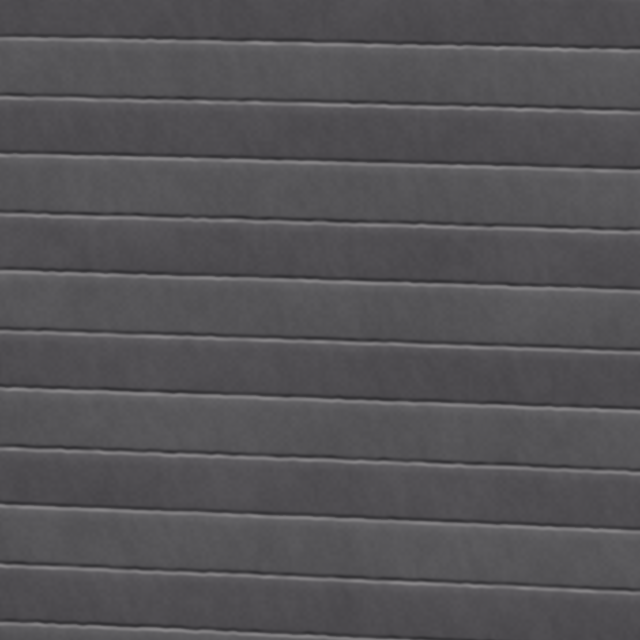
A Shadertoy shader for this texture:

```glsl
// Dark grey horizontal slats, slightly tilted, with shadowed grooves and lit edges.

const vec3 LIGHT_SLAT = vec3(0.337, 0.333, 0.343);
const vec3 DARK_SLAT  = vec3(0.312, 0.305, 0.318);
const vec3 EDGE_LIGHT = vec3(0.530, 0.522, 0.530);
const vec3 GROOVE     = vec3(0.185, 0.182, 0.192);

float hash(vec2 p) {
    return fract(sin(dot(p, vec2(127.1, 311.7))) * 43758.5453);
}

float noise(vec2 p) {
    vec2 cell = floor(p);
    vec2 f = fract(p);
    f = f * f * (3.0 - 2.0 * f);
    float low  = mix(hash(cell), hash(cell + vec2(1.0, 0.0)), f.x);
    float high = mix(hash(cell + vec2(0.0, 1.0)), hash(cell + 1.0), f.x);
    return mix(low, high, f.y);
}

// Noise centred on zero, from -0.5 to 0.5.
float signedNoise(vec2 p) {
    return noise(p) - 0.5;
}

// Soft line of the given half width, never thinner than a pixel.
float softLine(float dist, float halfWidth, float pixel) {
    float t = dist / max(halfWidth, 0.6 * pixel);
    return exp(-t * t);
}

// Height between slats; the pitch grows a little to the right.
float slatPitch(float x) {
    return mix(0.0914, 0.0939, x);
}

// Slat number, counted downwards; every second joint sits slightly lower.
float slatCoord(vec2 uv) {
    float firstJoint = mix(0.0599, 0.0807, uv.x);
    float sag = 0.003 * uv.x * (1.0 - uv.x);
    float v = (1.0 - uv.y - firstJoint + sag) / slatPitch(uv.x);
    return v - 0.01 * (1.0 - cos(3.14159 * v));
}

// Uneven joint edge: slow bends with small ragged steps.
float edgeWobble(float x, float joint) {
    float bends = signedNoise(vec2(x * 16.0, joint * 7.3)) * 0.0008;
    float steps = signedNoise(vec2(x * 85.0, joint * 5.7)) * 0.0016;
    return bends + steps;
}

// Broad blotches, short slanted streaks and fine grain.
float surfaceWear(vec2 uv) {
    vec2 slanted = vec2(uv.x + 0.3 * uv.y, uv.y);
    float blotches = signedNoise(uv * vec2(6.0, 9.0)) * 0.022;
    float patches = signedNoise(uv * vec2(24.0, 20.0)) * 0.014;
    float streaks = signedNoise(slanted * vec2(80.0, 35.0)) * 0.017;
    float grain = signedNoise(uv * 170.0) * 0.018;
    return blotches + patches + streaks + grain;
}

void mainImage(out vec4 fragColor, in vec2 fragCoord) {
    vec2 uv = fragCoord / iResolution.xy;
    float pixel = 1.0 / iResolution.y;

    // Distance below the nearest joint, with an uneven edge
    float v = slatCoord(uv);
    float joint = round(v);
    float pitch = slatPitch(uv.x);
    float wobble = edgeWobble(uv.x, joint);
    float dist = (v - joint) * pitch + wobble;

    // Alternating slats, each a little lighter towards its top
    float slat = v + wobble / pitch + 0.035;
    float isDark = mod(floor(slat), 2.0);
    vec3 color = mix(LIGHT_SLAT, DARK_SLAT, isDark);
    color += 0.022 * (0.5 - fract(slat));
    color += surfaceWear(uv);

    // Faint glow below each lit edge
    color += 0.022 * softLine(dist - 0.007, 0.007, pixel);

    // Shadow above the joint and catch light on the edge below it
    float shadowWear = 0.82 + 0.5 * signedNoise(vec2(uv.x * 60.0, joint * 3.7));
    float lightWear = 0.82 + 0.4 * signedNoise(vec2(uv.x * 50.0, joint * 5.1 + 40.0));
    color = mix(color, GROOVE, shadowWear * softLine(dist + 0.0058, 0.0034, pixel));
    color = mix(color, EDGE_LIGHT, lightWear * softLine(dist, 0.0034, pixel));

    fragColor = vec4(clamp(color, 0.0, 1.0), 1.0);
}
```
